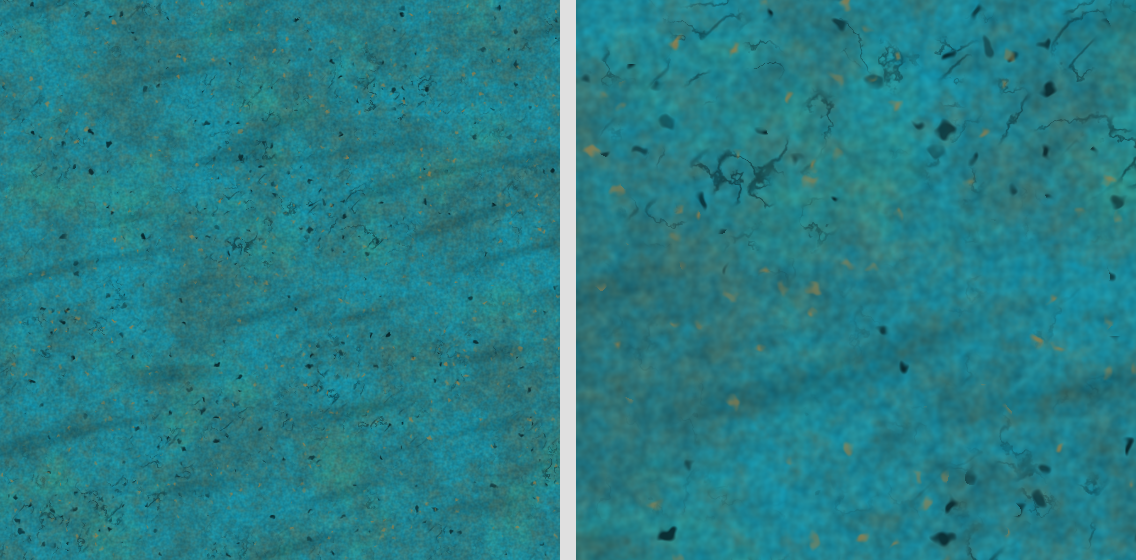
Left, the full canvas; right, a detail of the centre.
A WebGL 2 fragment shader for this texture:

```glsl
#version 300 es
precision highp float;
// Weathered turquoise patina: layered gradient noise blends blue, green and
// grey teal, with fine grain on top. Clustered pits, hairline cracks and
// ochre flecks come from jittered cells and thresholded noise.

uniform vec2 u_resolution;
out vec4 fragColor;

const vec3 DEEP_TEAL = vec3(0.155, 0.435, 0.460);
const vec3 BLUE_TEAL = vec3(0.105, 0.550, 0.620);
const vec3 GREEN_TEAL = vec3(0.190, 0.570, 0.520);
const vec3 GREY_TEAL = vec3(0.255, 0.480, 0.460);
const vec3 PIT_COLOR = vec3(0.020, 0.130, 0.150);
const vec3 OCHRE = vec3(0.640, 0.500, 0.260);

const float PATCH_SCALE = 7.0;
const float MOTTLE_SCALE = 38.0;
const float GRAIN_SCALE = 135.0;
const float GRAIN_CONTRAST = 0.14;
const float CRACK_SCALE = 42.0;
const float CRACK_WIDTH = 0.11;
const float PIT_CELLS = 48.0;
const float FLECK_CELLS = 62.0;
const float STROKE_TILT = 0.24;

// Integer hash giving two values in 0..1
vec2 hash2(vec2 cell) {
    uvec2 v = uvec2(ivec2(cell) + 32768);
    v = v * 1664525u + 1013904223u;
    v.x += v.y * 1664525u;
    v.y += v.x * 1664525u;
    v ^= v >> 16u;
    v.x += v.y * 1664525u;
    v.y += v.x * 1664525u;
    v ^= v >> 16u;
    return vec2(v & 65535u) / 65535.0;
}

// Gradient noise, roughly -1..1
float noise(vec2 p) {
    vec2 i = floor(p), f = p - i;
    vec2 w = f * f * f * (f * (f * 6.0 - 15.0) + 10.0);
    vec4 d;
    for (int k = 0; k < 4; k++) {
        vec2 corner = vec2(k & 1, k >> 1);
        float angle = 6.28319 * hash2(i + corner).x;
        d[k] = dot(vec2(cos(angle), sin(angle)), f - corner);
    }
    return 1.5 * mix(mix(d.x, d.y, w.x), mix(d.z, d.w, w.x), w.y);
}

float fbm(vec2 p) {
    float sum = 0.0, amplitude = 0.55;
    for (int i = 0; i < 5; i++) {
        sum += amplitude * noise(p);
        p = mat2(1.6, 1.2, -1.2, 1.6) * p + 17.3;
        amplitude *= 0.55;
    }
    return sum;
}

// Coverage of scattered ragged specks; density is the chance per cell
float specks(vec2 p, float density, float maxRadius, float blur) {
    float cover = 0.0;
    vec2 home = floor(p);
    vec2 ragged = p + 0.16 * vec2(noise(p * 2.7), noise(p * 2.7 + 41.0));
    for (int y = -1; y <= 1; y++)
    for (int x = -1; x <= 1; x++) {
        vec2 cell = home + vec2(x, y);
        vec2 chance = hash2(cell + 211.0);
        vec2 shape = hash2(cell + 503.0);
        vec2 d = ragged - cell - 0.2 - 0.6 * hash2(cell + 907.0);
        float angle = 6.28319 * shape.x;
        d = mat2(cos(angle), sin(angle), -sin(angle), cos(angle)) * d;
        float radius = maxRadius * mix(0.4, 1.0, shape.y * shape.y);
        float dist = length(d * vec2(1.0, 1.5)) - radius;
        float spot = 1.0 - smoothstep(-blur, blur, dist);
        float present = step(chance.x, density);
        cover = max(cover, present * spot * mix(0.4, 1.0, chance.y));
    }
    return cover;
}

void main() {
    vec2 uv = gl_FragCoord.xy / u_resolution.y;
    float pixel = 1.0 / u_resolution.y;

    // Broad patches of teal, with smaller mottling
    float patches = fbm(uv * PATCH_SCALE + 3.0);
    float greenness = fbm(uv * PATCH_SCALE * 0.8 + 61.0);
    float mottle = fbm(uv * MOTTLE_SCALE + 23.0);
    vec3 color = mix(DEEP_TEAL, BLUE_TEAL, smoothstep(-0.65, 0.6, patches + 0.4 * mottle));
    color = mix(color, GREEN_TEAL, 0.75 * smoothstep(0.0, 0.65, greenness + 0.2 * mottle));
    float greyness = fbm(uv * MOTTLE_SCALE * 0.9 + 97.0) - 0.3 * patches;
    color = mix(color, GREY_TEAL, 0.65 * smoothstep(-0.15, 0.6, greyness));

    // Faint slanted strokes
    vec2 slant = mat2(cos(STROKE_TILT), -sin(STROKE_TILT), sin(STROKE_TILT), cos(STROKE_TILT)) * uv;
    float stroke = smoothstep(0.3, 0.7, noise(slant * vec2(4.0, 24.0) + 9.0) + 0.2 * mottle);
    color *= 1.0 - 0.13 * stroke;

    // Fine grain in brightness and warmth
    float grain = 0.6 * noise(uv * GRAIN_SCALE) + 0.5 * noise(uv * GRAIN_SCALE * 1.7 + 31.0);
    float warmth = noise(uv * GRAIN_SCALE * 0.9 + 71.0);
    color *= 1.0 + GRAIN_CONTRAST * grain + 0.07 * mottle;
    color += warmth * vec3(0.045, 0.005, -0.025);

    // Hairline cracks and pits gather in the same worn areas
    float wear = fbm(uv * 5.5 + 133.0);
    float worn = smoothstep(-0.1, 0.55, wear);
    float line = abs(noise(uv * CRACK_SCALE + 0.8 * mottle));
    float crack = 1.0 - smoothstep(0.0, CRACK_WIDTH + pixel * CRACK_SCALE, line);
    crack *= smoothstep(0.05, 0.5, noise(uv * 31.0 + 55.0) + 0.25 * wear) * mix(0.15, 0.8, worn);
    float pits = specks(uv * PIT_CELLS, 0.06 + 0.3 * worn, 0.27, 0.09 + pixel * PIT_CELLS * 0.5);
    color = mix(color, PIT_COLOR, max(0.65 * crack, 0.92 * pits));

    // Ochre flecks
    float rust = smoothstep(-0.2, 0.6, fbm(uv * 8.0 + 177.0));
    float flecks = specks(uv * FLECK_CELLS + 300.0, 0.06 + 0.3 * rust, 0.28, 0.12 + pixel * FLECK_CELLS * 0.5);
    color = mix(color, OCHRE, 0.75 * flecks);

    fragColor = vec4(clamp(color, 0.0, 1.0), 1.0);
}
```
